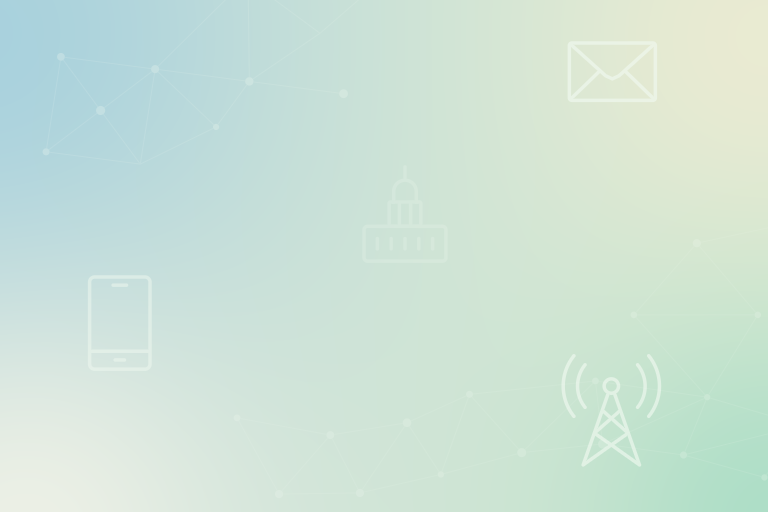
A Shadertoy shader for this background:

```glsl
const vec2 CANVAS = vec2(150.0, 100.0);   // layout units, origin lower left
const vec3 BASE_LEFT = vec3(0.81, 0.885, 0.855);
const vec3 BASE_RIGHT = vec3(0.82, 0.905, 0.82);
const vec3 BLUE = vec3(0.66, 0.82, 0.865);
const vec3 CREAM = vec3(0.915, 0.92, 0.825);
const vec3 WHITE = vec3(0.925, 0.94, 0.90);
const vec3 MINT = vec3(0.68, 0.87, 0.78);
const vec3 INK = vec3(0.94, 0.975, 0.94);
const float STROKE = 0.34;                // half width of icon lines
const float LINK = 0.09;                  // half width of network lines
const float LINK_ALPHA = 0.5;

float pixelSize;

float cover(float d) { return clamp(0.5 - d / pixelSize, 0.0, 1.0); }

float segment(vec2 p, vec2 a, vec2 b) {
    vec2 v = b - a;
    return length(p - a - v * clamp(dot(p - a, v) / dot(v, v), 0.0, 1.0));
}

float frame(vec2 p, vec2 halfSize, float radius) {
    vec2 q = abs(p) - halfSize + radius;
    return abs(length(max(q, 0.0)) + min(max(q.x, q.y), 0.0) - radius);
}

// Arc around the positive x axis
float arc(vec2 p, float radius, float halfAngle) {
    p.y = abs(p.y);
    vec2 tip = radius * vec2(cos(halfAngle), sin(halfAngle));
    return atan(p.y, p.x) < halfAngle ? abs(length(p) - radius) : length(p - tip);
}

vec3 glow(vec3 col, vec3 tint, vec2 p, vec2 center, float radius) {
    vec2 q = (p - center) / radius;
    return mix(col, tint, exp(-dot(q, q)));
}

float envelope(vec2 p) {
    vec2 m = vec2(abs(p.x), p.y);
    float d = frame(p, vec2(8.4, 5.6), 0.5);
    d = min(d, segment(m, vec2(8.2, 5.4), vec2(1.3, -0.8)));
    d = min(d, segment(m, vec2(1.3, -0.8), vec2(0.0, -1.4)));
    return min(d, segment(m, vec2(8.2, -5.4), vec2(2.5, 0.1)));
}

float phone(vec2 p) {
    float d = frame(p, vec2(5.9, 9.0), 1.0);
    d = min(d, segment(p, vec2(-5.9, -5.5), vec2(5.9, -5.5)));
    d = min(d, segment(p, vec2(-1.3, 7.4), vec2(1.3, 7.4)));
    return min(d, segment(p, vec2(-0.9, -7.2), vec2(0.9, -7.2)));
}

float domedHall(vec2 p) {
    vec2 m = vec2(abs(p.x), p.y);
    float d = min(frame(p, vec2(8.0, 3.4), 0.7), frame(p - vec2(0.0, 5.8), vec2(3.1, 2.35), 0.3));
    vec2 window = vec2(p.x - 2.7 * clamp(round(p.x / 2.7), -2.0, 2.0), p.y);
    d = min(d, segment(window, vec2(0.0, -1.0), vec2(0.0, 1.0)));
    d = min(d, segment(m, vec2(1.1, 3.6), vec2(1.1, 8.0)));
    float dome = abs(segment(p, vec2(0.0, 8.1), vec2(0.0, 10.2)) - 2.2);
    d = min(d, max(dome, 8.1 - p.y));
    return min(d, segment(p, vec2(0.0, 12.4), vec2(0.0, 15.0)));
}

float tower(vec2 p) {
    vec2 m = vec2(abs(p.x), p.y);
    float d = min(abs(length(p) - 1.4), segment(m, vec2(0.6, -1.4), vec2(5.5, -15.4)));
    d = min(d, segment(m, vec2(1.7, -4.8), vec2(0.0, -6.3)));
    d = min(d, segment(m, vec2(0.0, -6.3), vec2(3.3, -9.2)));
    d = min(d, segment(m, vec2(3.3, -9.2), vec2(0.0, -11.5)));
    d = min(d, segment(m, vec2(0.0, -11.5), vec2(5.5, -15.4)));
    return min(d, min(arc(m, 6.6, 0.68), arc(m, 9.4, 0.68)));
}

// Thin line that ends in a round node at a
float link(vec2 p, vec2 a, vec2 b) {
    float node = 0.6 + 0.3 * fract(a.x * 0.37 + a.y * 0.71);
    return max(LINK_ALPHA * cover(segment(p, a, b) - LINK), cover(length(p - a) - node));
}

vec2 lattice(float i, float j) { return vec2(11.9, 88.9) + i * vec2(18.4, -2.4) + j * vec2(-2.9, -18.55); }

float upperNetwork(vec2 p) {
    vec2 joint = vec2(42.2, 75.2), fork = vec2(62.5, 93.5), hub = lattice(0.5, 0.5);
    float n = link(p, lattice(3.0, 0.0), lattice(2.0, 0.0));
    for (float i = 0.0; i < 2.0; i++) {
        n = max(n, link(p, lattice(i, 0.0), lattice(i + 1.0, 0.0)));
        n = max(n, link(p, lattice(i, 0.0), lattice(i, 1.0)));
        n = max(n, max(link(p, hub, lattice(i, 0.0)), link(p, hub, lattice(i, 1.0))));
        n = max(n, link(p, joint, lattice(1.0, i)));
        n = max(n, link(p, lattice(i + 1.0, 0.0), vec2(44.0 + 4.5 * i, 100.0)));
        n = max(n, LINK_ALPHA * cover(segment(p, fork, vec2(53.7 + 16.3 * i, 100.0)) - LINK));
    }
    n = max(n, link(p, lattice(0.0, 1.0), lattice(1.0, 1.0)));
    n = max(n, link(p, lattice(2.0, 0.0), joint));
    return max(n, link(p, lattice(2.0, 0.0), fork));
}

vec2 lowNode(float i) { return vec2(54.5 + 15.8 * i, 8.2 - 5.1 * cos(0.9 * i - 0.4)); }
vec2 highNode(float i) {
    return vec2(46.3 + 18.4 * i - 9.8 * exp(-(i - 3.0) * (i - 3.0)), 20.3 - 5.3 * cos(1.1 * i - 1.2));
}

float lowerNetwork(vec2 p) {
    vec2 left = vec2(123.8, 38.5), right = vec2(148.0, 38.5), apex = vec2(136.1, 52.5);
    float n = max(link(p, left, right), link(p, right, apex));
    n = max(n, max(link(p, apex, left), link(p, apex, vec2(150.0, 55.5))));
    n = max(n, max(link(p, left, highNode(5.0)), link(p, right, highNode(5.0))));
    for (float i = 0.0; i < 7.0; i++) {
        n = max(n, max(link(p, lowNode(i), lowNode(i + 1.0)), link(p, highNode(i), highNode(i + 1.0))));
        n = max(n, max(link(p, lowNode(i), highNode(i)), link(p, lowNode(i), highNode(i + 1.0))));
    }
    return n;
}

void mainImage(out vec4 fragColor, in vec2 fragCoord) {
    vec2 p = fragCoord / iResolution.xy * CANVAS;
    pixelSize = CANVAS.y / iResolution.y;

    // Soft corner glows
    vec3 col = mix(BASE_LEFT, BASE_RIGHT, p.x / CANVAS.x);
    col = glow(col, BLUE, p, vec2(-5.0, 92.0), 60.0);
    col = glow(col, CREAM, p, vec2(150.0, 92.0), 46.0);
    col = glow(col, WHITE, p, vec2(5.0, -5.0), 42.0);
    col = glow(col, MINT, p, vec2(152.0, -2.0), 38.0);

    // Faint networks
    col = mix(col, INK, 0.28 * upperNetwork(p));
    col = mix(col, INK, 0.24 * lowerNetwork(p));

    // Line icons
    col = mix(col, INK, 0.65 * cover(envelope(p - vec2(119.6, 86.0)) - STROKE));
    col = mix(col, INK, 0.5 * cover(phone(p - vec2(23.4, 36.9)) - STROKE));
    col = mix(col, INK, 0.22 * cover(domedHall(p - vec2(79.1, 52.4)) - STROKE));
    col = mix(col, INK, 0.65 * cover(tower(p - vec2(119.4, 24.6)) - STROKE));
    fragColor = vec4(col, 1.0);
}
```
